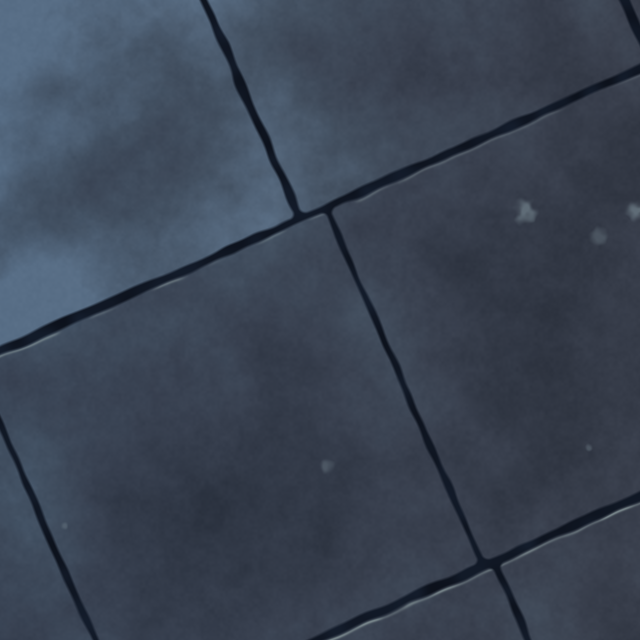
Reproduce this texture procedurally as a Shadertoy shader.

```glsl
// Worn slate floor tiles seen close up, turned about 24 degrees. Rows of rounded
// tiles slip sideways against each other; uneven dark joints, pale broken rims,
// cloudy stains, fine grain and a cool sheen from the upper left finish the surface.

const float TILT = 0.4154;
const vec2 TILE = vec2(0.602, 0.612);
const vec2 ORIGIN = vec2(0.738, -0.199);

const vec3 JOINT_DEEP = vec3(0.045, 0.065, 0.105);
const vec3 JOINT_DUST = vec3(0.085, 0.125, 0.19);
const vec3 DARK  = vec3(0.172, 0.2, 0.25);
const vec3 SLATE = vec3(0.22, 0.252, 0.31);
const vec3 LIGHT = vec3(0.262, 0.315, 0.378);
const vec3 PALE  = vec3(0.35, 0.43, 0.515);
const vec3 RIM   = vec3(0.52, 0.58, 0.59);
const vec3 CHIP  = vec3(0.43, 0.49, 0.53);

float hash(vec2 p) {
    p = fract(p * vec2(0.1031, 0.1137));
    p += dot(p, p.yx + 33.33);
    return fract((p.x + p.y) * p.x * 17.3);
}

float noise(vec2 p) {
    vec2 i = floor(p), f = fract(p);
    f = f * f * (3.0 - 2.0 * f);
    vec2 e = vec2(0.0, 1.0);
    return mix(mix(hash(i), hash(i + e.yx), f.x),
               mix(hash(i + e.xy), hash(i + e.yy), f.x), f.y);
}

float fbm(vec2 p) {
    float sum = 0.0, amp = 0.5;
    for (int i = 0; i < 5; i++) {
        sum += amp * noise(p);
        p = mat2(1.6, 1.2, -1.2, 1.6) * p + 7.3;
        amp *= 0.5;
    }
    return sum;
}

float bump(float x, float width) {
    return exp(-x * x / (width * width));
}

float roundedBox(vec2 p, vec2 halfSize, float radius) {
    vec2 q = abs(p) - halfSize + radius;
    return length(max(q, 0.0)) + min(max(q.x, q.y), 0.0) - radius;
}

// Sideways slip of a row of tiles
float rowSlip(float row) {
    return -0.0305 * row - 0.0125 * row * row;
}

// Tone 0..1 mapped through the four slate colours
vec3 slateRamp(float t) {
    vec3 c = mix(DARK, SLATE, clamp(t / 0.33, 0.0, 1.0));
    c = mix(c, LIGHT, clamp((t - 0.33) / 0.33, 0.0, 1.0));
    return mix(c, PALE, clamp((t - 0.66) / 0.34, 0.0, 1.0));
}

// Broad light on the tile faces, stronger on the upper row
float faceTone(vec2 uv, vec2 local, float row, float edge) {
    float upper = 0.9 - 0.92 * uv.x + 0.25 * smoothstep(0.85, 1.0, uv.y);
    upper -= 0.32 * bump(local.y + 0.12, 0.07) * smoothstep(0.6, 0.1, uv.x);
    float lower = 0.34 - 0.25 * uv.x;
    float rubbed = 0.2 * smoothstep(-0.16, 0.0, edge);
    float cloud = fbm(uv * 5.0 + 3.0) - 0.48;
    float stain = fbm(uv * 14.0 + 20.0) - 0.48;
    float mottle = fbm(uv * 45.0 + 60.0) - 0.48;
    return mix(lower, upper, step(0.5, row)) + rubbed
         + 0.6 * cloud + 0.3 * stain + 0.16 * mottle;
}

float chip(vec2 p, vec2 center, float radius) {
    vec2 d = p - center;
    d += 0.6 * radius * (vec2(noise(p * 90.0), noise(p * 90.0 + 40.0)) - 0.5);
    return smoothstep(radius, 0.2 * radius, length(d));
}

// A zigzag of large chips and a falling curve of small ones
float chips(vec2 p) {
    float mask = 0.0;
    for (int i = 0; i < 3; i++) {
        float k = float(i), odd = mod(k, 2.0);
        vec2 large = vec2(0.82 + 0.088 * k + 0.028 * odd, 0.67 - 0.04 * odd);
        vec2 small = vec2(0.92 - 0.41 * k, 0.301 - 0.031 * k * k);
        mask = max(mask, (0.75 - 0.35 * odd) * chip(p, large, 0.021 - 0.005 * odd));
        mask = max(mask, 0.4 * chip(p, small, 0.008 + 0.006 * odd));
    }
    return mask;
}

void mainImage(out vec4 fragColor, in vec2 fragCoord) {
    vec2 uv = fragCoord / iResolution.xy;
    float soft = max(0.003, 1.0 / iResolution.y);

    // Tilted tile grid with uneven edges
    float c = cos(TILT), s = sin(TILT);
    vec2 p = vec2(c * uv.x + s * uv.y, c * uv.y - s * uv.x);
    p += 0.0035 * (vec2(noise(uv * 28.0), noise(uv * 28.0 + 50.0)) - 0.5);
    vec2 g = p - ORIGIN;
    float row = floor(g.y / TILE.y);
    g.x -= rowSlip(row);
    vec2 local = (fract(g / TILE) - 0.5) * TILE;

    vec2 gap = vec2(0.005 + 0.002 * max(row, 0.0), 0.0066);
    gap *= 0.7 + 0.6 * noise(uv * 30.0 + 9.0);
    vec2 halfSize = 0.5 * TILE - gap;
    float edge = roundedBox(local, halfSize, 0.01);

    // Stone face with fine grain, a little warmer to the right
    vec3 color = slateRamp(faceTone(uv, local, row, edge));
    color *= mix(vec3(0.98, 1.0, 1.02), vec3(1.03, 0.995, 0.98), uv.x);
    color += 0.014 * (noise(uv * 130.0) - 0.5) + 0.01 * (noise(uv * 240.0) - 0.5);
    color = mix(color, CHIP, chips(uv));

    // Broken rim on the top side of each tile
    float wear = smoothstep(0.25, 0.7, noise(uv * 26.0 + 70.0));
    float strength = row < 0.0 ? 0.35 + 0.45 * wear : wear * mix(0.6, 0.15, uv.x);
    float rim = bump(halfSize.y - local.y - 0.003, 0.0023);
    color = mix(color, RIM, rim * strength);

    // Joint, dusty in places
    vec3 joint = mix(JOINT_DEEP, JOINT_DUST, 0.8 * noise(uv * 40.0 + 15.0));
    color = mix(color, joint, smoothstep(-soft, soft, edge));

    fragColor = vec4(color, 1.0);
}
```
